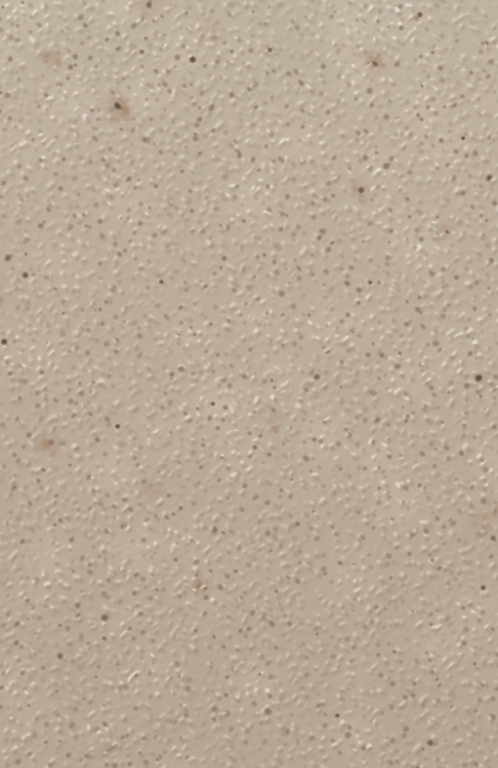
Give the GLSL for this texture, as a WebGL 2 fragment shader.

```glsl
#version 300 es
precision highp float;

uniform vec2 u_resolution;
out vec4 fragColor;

// Scales are cells per canvas height
#define GRAIN_SCALE 92.0
#define PIT_SCALE 62.0
#define SPECK_SCALE 20.0
#define STAIN_SCALE 7.5
#define PATCH_SCALE 11.0
#define RELIEF_GAIN 0.11
#define GLINT_GAIN 0.72
#define PIT_GAIN 0.55
#define SPECK_GAIN 0.75
#define STAIN_GAIN 0.42

vec3 hash3(vec2 cell) {
  vec3 q = fract(vec3(cell.xyx) * vec3(0.1031, 0.1030, 0.0973));
  q += dot(q, q.yxz + 33.33);
  return fract((q.xxy + q.yzz) * q.zyx);
}

// Cellular height field: one soft bump of random height per cell
float bumps(vec2 p) {
  vec2 base = floor(p);
  float height = 0.0;
  for (int y = -1; y <= 1; y++) {
    for (int x = -1; x <= 1; x++) {
      vec2 cell = base + vec2(x, y);
      vec3 rnd = hash3(cell);
      vec2 d = p - cell - rnd.xy;
      height += rnd.z * exp(-8.0 * dot(d, d));
    }
  }
  return height;
}

// Scattered soft discs; radius is in cells, density is the share of filled cells
float discs(vec2 p, float radius, float density, float seed) {
  vec2 base = floor(p);
  float cover = 0.0;
  for (int y = -1; y <= 1; y++) {
    for (int x = -1; x <= 1; x++) {
      vec2 cell = base + vec2(x, y);
      vec3 place = hash3(cell + seed);
      vec3 look = hash3(cell + seed + 57.0);
      float r = radius * mix(0.55, 1.0, look.x);
      float strength = mix(0.25, 1.0, look.y * look.y);
      float disc = 1.0 - smoothstep(0.2 * r, r, length(p - cell - place.xy));
      cover = max(cover, disc * strength * step(place.z, density));
    }
  }
  return cover;
}

// Gentle layered sines that bend the grid into irregular shapes
vec2 warp(vec2 p) {
  return sin(p.yx * 1.7 + vec2(0.4, 2.1)) + 0.5 * sin(p.yx * 3.9 + p + vec2(1.3, 4.2));
}

void main() {
  vec2 uv = gl_FragCoord.xy / u_resolution.y;

  // Clay body, lighter towards the top, with faint broad mottling
  vec3 color = mix(vec3(0.712, 0.650, 0.582), vec3(0.754, 0.699, 0.630), uv.y);
  float patches = bumps(uv * PATCH_SCALE + 13.0);
  color += 0.03 * (patches - 0.2);

  // Fine relief lit from the upper left
  vec2 grain = uv * GRAIN_SCALE + 0.22 * warp(uv * 70.0);
  float slope = bumps(grain) - bumps(grain + vec2(-0.14, 0.22));
  color += RELIEF_GAIN * slope;

  // Pits of many strengths
  vec2 pitPos = uv * PIT_SCALE + 0.1 * warp(uv * 45.0);
  float pits = discs(pitPos, 0.38, 0.72, 5.0);
  color = mix(color, vec3(0.43, 0.36, 0.30), PIT_GAIN * pits);

  // Rusty stains with ragged edges, some around a dark core
  vec2 stainPos = uv * STAIN_SCALE + 0.035 * warp(uv * 60.0);
  float ragged = mix(0.45, 1.3, smoothstep(0.05, 0.5, bumps(uv * 55.0 + 31.0)));
  float stains = discs(stainPos, 0.24, 0.42, 91.0) * ragged;
  float cores = discs(stainPos, 0.065, 0.20, 91.0);
  color = mix(color, vec3(0.58, 0.41, 0.29), STAIN_GAIN * stains);

  // Sparse dark specks
  float specks = max(discs(uv * SPECK_SCALE, 0.14, 0.24, 23.0), cores);
  color = mix(color, vec3(0.27, 0.19, 0.14), SPECK_GAIN * specks);

  // Glossy glints, clustered in patches and faintly tinted
  float gloss = mix(0.35, 1.0, smoothstep(0.05, 0.5, patches)) * mix(0.7, 1.0, uv.y);
  float glints = smoothstep(0.16, 0.52, slope) * gloss * (1.0 - specks);
  vec3 tint = 0.025 * sin(uv.x * 310.0 + uv.y * 230.0 + vec3(0.0, 2.0, 4.0));
  color = mix(color, vec3(0.91, 0.88, 0.81) + tint, GLINT_GAIN * glints);

  fragColor = vec4(color, 1.0);
}
```
